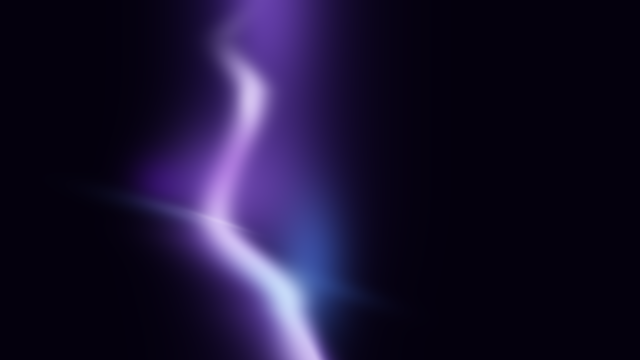
Write a Shadertoy shader that draws this background.

```glsl
// Draws a bending violet ribbon of light with soft blue haze on a near-black field.

const vec3 NIGHT    = vec3(0.014, 0.000, 0.050);
const vec3 INDIGO   = vec3(0.130, 0.075, 0.290);
const vec3 VIOLET   = vec3(0.290, 0.180, 0.500);
const vec3 PURPLE   = vec3(0.420, 0.260, 0.720);
const vec3 ORCHID   = vec3(0.640, 0.420, 0.860);
const vec3 LAVENDER = vec3(0.780, 0.720, 0.940);
const vec3 ICE      = vec3(0.600, 0.810, 0.970);
const vec3 BLUE     = vec3(0.130, 0.260, 0.520);

// Horizontal bell curve with its own width on each side.
float sideGlow(float d, float leftWidth, float rightWidth) {
    float t = d / (d < 0.0 ? leftWidth : rightWidth);
    return exp(-t * t);
}

// Elliptical bell curve.
float softSpot(vec2 p, vec2 centre, vec2 radius) {
    vec2 q = (p - centre) / radius;
    return exp(-dot(q, q));
}

// Bell-shaped band along one axis.
float band(float v, float centre, float width) {
    float t = (v - centre) / width;
    return exp(-t * t);
}

vec2 turn(vec2 p, float angle) {
    float c = cos(angle), s = sin(angle);
    return vec2(c * p.x + s * p.y, c * p.y - s * p.x);
}

vec3 screenBlend(vec3 base, vec3 light) {
    return 1.0 - (1.0 - base) * (1.0 - clamp(light, 0.0, 1.0));
}

// Centre of the ribbon at height y: a chain of smooth bends.
float ribbonPath(float y) {
    return 0.885
         - 0.085 * smoothstep(-0.05, 0.17, y)
         - 0.195 * smoothstep(0.15, 0.40, y)
         + 0.100 * smoothstep(0.40, 0.74, y)
         - 0.080 * smoothstep(0.74, 0.90, y)
         + 0.100 * smoothstep(0.88, 1.05, y);
}

// Wide column and hazes behind the ribbon.
vec3 haze(vec3 col, vec2 p) {
    float column = sideGlow(p.x - 0.72, 0.20, 0.25) * mix(0.30, 1.0, smoothstep(0.0, 0.5, p.y));
    float crown = sideGlow(p.x - 0.735, 0.10, 0.14) * smoothstep(0.50, 1.0, p.y);
    col = screenBlend(col, INDIGO * column);
    col = screenBlend(col, VIOLET * crown);
    col = screenBlend(col, VIOLET * 0.65 * softSpot(p, vec2(0.74, 0.50), vec2(0.14, 0.20)));
    col = screenBlend(col, BLUE * softSpot(p, vec2(0.86, 0.26), vec2(0.10, 0.20)));

    // Left wing, cut off by a slanted lower edge.
    float aboveEdge = smoothstep(-0.07, 0.06, p.y - 0.54 + 0.27 * p.x);
    float wing = softSpot(p, vec2(0.59, 0.48), vec2(0.13, 0.15));
    float tip = softSpot(p, vec2(0.44, 0.49), vec2(0.08, 0.08));
    return screenBlend(col, aboveEdge * (PURPLE * 0.70 * wing + VIOLET * vec3(0.35, 0.1, 0.45) * tip));
}

// Bright ribbon with a trailing halo on its lower left.
vec3 ribbon(vec3 col, vec2 p) {
    float y = p.y;
    float d = p.x - ribbonPath(y);
    float lower = 1.0 - smoothstep(0.32, 0.46, y);
    col = screenBlend(col, PURPLE * 0.80 * lower * sideGlow(d, 0.15, 0.05));

    float slope = band(y, 0.26, 0.08);
    float foot = 1.0 - smoothstep(0.0, 0.12, y);
    float leftWidth = 0.052 + 0.025 * slope + 0.025 * foot;
    float rightWidth = 0.045 + 0.015 * slope - 0.020 * foot;
    vec3 tint = mix(LAVENDER, ORCHID, band(y, 0.54, 0.12));
    tint = mix(tint, ICE, band(y, 0.19, 0.10));
    float strength = mix(0.88, 0.20, smoothstep(0.74, 0.90, y));
    strength *= 1.0 - 0.75 * smoothstep(0.90, 1.0, y);
    strength *= 1.0 - 0.18 * band(y, 0.55, 0.10);
    col = screenBlend(col, tint * strength * sideGlow(d, leftWidth, rightWidth));

    // Hot spots at the bends.
    col = screenBlend(col, LAVENDER * 0.45 * softSpot(p, vec2(0.69, 0.72), vec2(0.025, 0.06)));
    return screenBlend(col, ICE * 0.30 * softSpot(p, vec2(0.81, 0.19), vec2(0.06, 0.07)));
}

// Slanted streaks that cross the ribbon.
vec3 streaks(vec3 col, vec2 p) {
    for (int i = 0; i < 3; i++) {
        float k = float(i);
        vec2 q = turn(p - vec2(0.61 - 0.07 * k, 0.385 + 0.014 * k), -0.32 + 0.03 * k);
        float line = softSpot(q, vec2(0.0), vec2(0.07 + 0.06 * k, 0.006 + 0.012 * k));
        col = screenBlend(col, mix(LAVENDER, BLUE, 0.45 * k) * 0.22 * line);
    }
    vec2 r = turn(p - vec2(0.93, 0.20), -0.32);
    return screenBlend(col, BLUE * 0.22 * softSpot(r, vec2(0.0), vec2(0.14, 0.03)));
}

void mainImage(out vec4 fragColor, in vec2 fragCoord) {
    vec2 p = fragCoord / iResolution.y;
    p.x += 0.5 * (16.0 / 9.0 - iResolution.x / iResolution.y);
    vec3 col = haze(NIGHT, p);
    col = ribbon(col, p);
    col = streaks(col, p);
    fragColor = vec4(col, 1.0);
}
```
